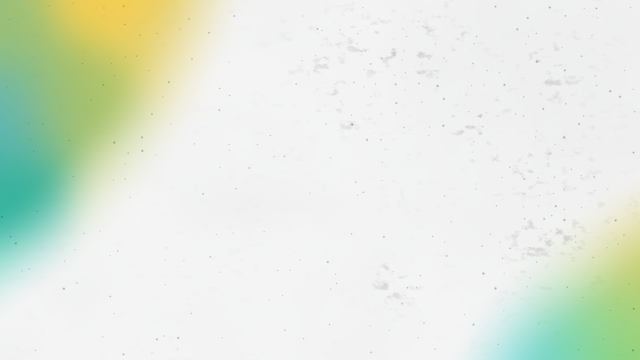
Reproduce this background procedurally as a Shadertoy shader.

```glsl
// Soft colour clouds in two opposite corners of a pale plaster wall.
// Each cloud is a blend of weighted colour points inside a wide, faded disc;
// the wall is layered value noise, fine wear and scattered specks.

const float ASPECT = 16.0 / 9.0;
const vec3 WALL = vec3(0.953, 0.954, 0.954);
const float BLEND_RADIUS = 0.15;    // reach of each colour point
const float MOTTLE = 0.022;         // strength of broad wall shading
const float WEAR = 0.15;            // strength of fine roughness
const float SPECK = 0.30;           // darkness of specks
const float SPECK_CELLS = 27.0;     // speck cells per canvas height

// Cloud discs: centre, solid radius, faded radius
const vec4 LEFT_DISC = vec4(-0.80, 1.45, 1.30, 1.57);
const vec4 RIGHT_DISC = vec4(2.20, -0.45, 0.79, 1.07);

const int POINTS = 8;
const vec2 LEFT_POS[POINTS] = vec2[](
    vec2(0.28, 1.04), vec2(0.52, 0.86), vec2(0.00, 0.94), vec2(0.20, 0.71),
    vec2(0.00, 0.67), vec2(0.04, 0.44), vec2(0.00, 0.20), vec2(0.37, 0.47));
const vec3 LEFT_COLOR[POINTS] = vec3[](
    vec3(0.97, 0.81, 0.32), vec3(0.90, 0.83, 0.47), vec3(0.60, 0.75, 0.47),
    vec3(0.66, 0.76, 0.41), vec3(0.36, 0.71, 0.73), vec3(0.19, 0.69, 0.60),
    vec3(0.42, 0.84, 0.77), vec3(0.84, 0.86, 0.60));
const vec2 RIGHT_POS[POINTS] = vec2[](
    vec2(1.78, 0.36), vec2(1.62, 0.30), vec2(1.70, 0.06), vec2(1.78, 0.17),
    vec2(1.48, 0.03), vec2(1.55, 0.14), vec2(1.34, 0.06), vec2(1.50, 0.32));
const vec3 RIGHT_COLOR[POINTS] = vec3[](
    vec3(0.87, 0.81, 0.42), vec3(0.89, 0.87, 0.58), vec3(0.52, 0.83, 0.50),
    vec3(0.72, 0.81, 0.43), vec3(0.42, 0.83, 0.82), vec3(0.52, 0.85, 0.72),
    vec3(0.50, 0.89, 0.90), vec3(0.85, 0.90, 0.75));

// Worn patches: centre and radius
const int PATCHES = 4;
const vec3 WORN[PATCHES] = vec3[](
    vec3(1.08, 0.80, 0.20), vec3(1.36, 0.76, 0.22),
    vec3(1.50, 0.42, 0.17), vec3(1.10, 0.22, 0.06));

float hash(vec2 p) {
    vec3 q = fract(p.xyx * 0.1031);
    q += dot(q, q.yzx + 33.33);
    return fract((q.x + q.y) * q.z);
}

float valueNoise(vec2 p) {
    vec2 cell = floor(p), f = fract(p);
    f = f * f * (3.0 - 2.0 * f);
    return mix(mix(hash(cell), hash(cell + vec2(1, 0)), f.x),
               mix(hash(cell + vec2(0, 1)), hash(cell + vec2(1, 1)), f.x), f.y);
}

float fbm(vec2 p) {
    float sum = 0.0, amplitude = 0.5;
    for (int i = 0; i < 5; i++) {
        sum += amplitude * valueNoise(p);
        p = mat2(1.6, 1.2, -1.2, 1.6) * p + 17.3;
        amplitude *= 0.5;
    }
    return sum;
}

// Gaussian bump of height one
float bump(vec2 offset, float radius) {
    return exp(-dot(offset, offset) / (radius * radius));
}

vec3 blendPoints(vec2 p, vec2 pos[POINTS], vec3 color[POINTS]) {
    vec4 sum = vec4(0.0);
    for (int i = 0; i < POINTS; i++)
        sum += vec4(color[i], 1.0) * (bump(p - pos[i], BLEND_RADIUS) + 1e-6);
    return sum.rgb / sum.a;
}

float discCover(vec2 p, vec4 disc) {
    return 1.0 - smoothstep(disc.z, disc.w, length(p - disc.xy));
}

// One randomly sized dot in some of the cells
float specks(vec2 p, float worn, float pixel) {
    vec2 grid = p * SPECK_CELLS, cell = floor(grid);
    vec2 jitter = vec2(hash(cell + 5.1), hash(cell + 61.7));
    float dist = length(fract(grid) - 0.15 - 0.7 * jitter) / SPECK_CELLS;
    float radius = mix(0.0006, 0.0026, pow(hash(cell + 23.9), 3.0));
    float present = step(hash(cell + 91.3), 0.16 + 0.4 * worn);
    return present * (1.0 - smoothstep(radius - pixel, radius + pixel, dist));
}

void mainImage(out vec4 fragColor, in vec2 fragCoord) {
    vec2 p = fragCoord / iResolution.xy * vec2(ASPECT, 1.0);
    float pixel = 1.0 / iResolution.y;

    // Wall and corner clouds
    vec3 color = WALL;
    color = mix(color, blendPoints(p, LEFT_POS, LEFT_COLOR), discCover(p, LEFT_DISC));
    color = mix(color, blendPoints(p, RIGHT_POS, RIGHT_COLOR), discCover(p, RIGHT_DISC));

    // Plaster shading, with a faint smudge and a greyer upper right
    float worn = 0.0;
    for (int i = 0; i < PATCHES; i++)
        worn = max(worn, bump(p - WORN[i].xy, WORN[i].z));
    float shade = 1.0 + MOTTLE * (fbm(p * 5.0) - 0.5);
    shade -= 0.015 * bump((p - vec2(0.72, 0.42)) * vec2(0.35, 1.0), 0.07);
    shade -= 0.020 * bump(p - vec2(1.60, 0.85), 0.45);

    // Fine wear in broken strokes, then specks
    float rough = smoothstep(0.56, 0.80, fbm(p * vec2(42.0, 65.0)));
    shade -= WEAR * rough * (0.08 + worn) * smoothstep(0.3, 0.6, fbm(p * 9.0 + 4.0));
    shade -= SPECK * specks(p, worn, pixel);
    fragColor = vec4(color * shade, 1.0);
}
```
